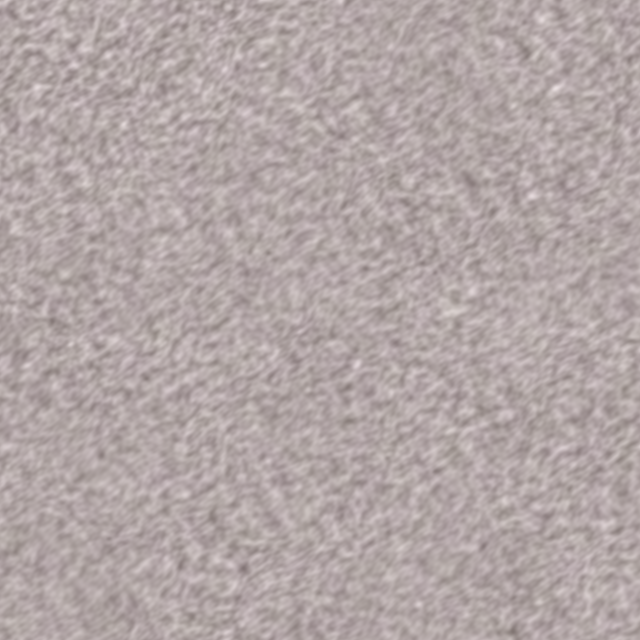
A Shadertoy shader for this texture:

```glsl
// Soft, pinkish grey grainy stone: two layers of stretched gradient noise
// make slanted grains, broad noise varies tone and contrast, and sparse
// Gaussian specks add bright glints and a few dark pits.

vec2 hash2(vec2 p) {
    vec3 q = fract(vec3(p.xyx) * vec3(0.1031, 0.1030, 0.0973));
    q += dot(q, q.yzx + 33.33);
    return fract((q.xx + q.yz) * q.zy);
}

vec2 gradient(vec2 cell) {
    float a = 6.2832 * hash2(cell + 217.0).x;
    return vec2(cos(a), sin(a));
}

float gradientNoise(vec2 p) {
    vec2 i = floor(p), f = p - i;
    vec2 w = f * f * f * (f * (f * 6.0 - 15.0) + 10.0);
    vec2 e = vec2(1.0, 0.0);
    float low = mix(dot(gradient(i), f), dot(gradient(i + e), f - e), w.x);
    float high = mix(dot(gradient(i + e.yx), f - e.yx),
                     dot(gradient(i + 1.0), f - 1.0), w.x);
    return mix(low, high, w.y);
}

vec2 rotate(vec2 p, float angle) {
    float c = cos(angle), s = sin(angle);
    return vec2(c * p.x + s * p.y, c * p.y - s * p.x);
}

// Scattered glints (positive) and pits (negative), one chance per cell
float specks(vec2 p) {
    vec2 cell = floor(p);
    float sum = 0.0;
    for (int y = -1; y <= 1; y++)
    for (int x = -1; x <= 1; x++) {
        vec2 id = cell + vec2(x, y);
        vec2 kind = hash2(id + 531.0);
        vec2 d = (p - id - hash2(id + 97.0)) * vec2(0.8, 1.1);
        float radius = mix(0.10, 0.17, kind.y);
        float strength = kind.x < 0.16 ? mix(0.5, 1.0, kind.y)
                       : kind.x > 0.92 ? -0.75 : 0.0;
        sum += strength * exp(-dot(d, d) / (radius * radius));
    }
    return sum;
}

void mainImage(out vec4 fragColor, in vec2 fragCoord) {
    vec2 uv = fragCoord / iResolution.y;

    // Gentle bending keeps the grain direction from being uniform
    vec2 bend = vec2(gradientNoise(uv * 9.0 + 40.0), gradientNoise(uv * 9.0 + 80.0));
    vec2 p = uv + 0.012 * bend;

    // Slanted grains, coarse and fine
    float coarse = gradientNoise(rotate(p, 0.50) * vec2(40.0, 66.0) + 300.0);
    float fine = gradientNoise(rotate(p, 0.66) * vec2(80.0, 118.0) + 500.0);
    float grain = coarse + 0.72 * fine;

    // Broad patches of tone and of contrast, rougher at the upper left
    float patches = gradientNoise(uv * 5.0 + 20.0) + 0.8 * gradientNoise(uv * 14.0 + 60.0);
    float contrast = 1.0 + 0.35 * gradientNoise(uv * 4.0 + 10.0)
                   + 0.25 * smoothstep(0.8, 0.0, length(uv - vec2(0.0, 1.0)));
    float tone = 0.155 * contrast * grain + 0.036 * patches
               + 0.12 * specks(rotate(p, 0.5) * 26.0 + 150.0);

    // Faint pink to olive drift in the tint
    float tint = gradientNoise(uv * 22.0 + 130.0);
    vec3 color = vec3(0.697, 0.651, 0.650) + tone * vec3(0.98, 1.0, 1.02);
    color += 0.016 * tint * vec3(0.3, -0.6, 0.8);

    fragColor = vec4(color, 1.0);
}
```
